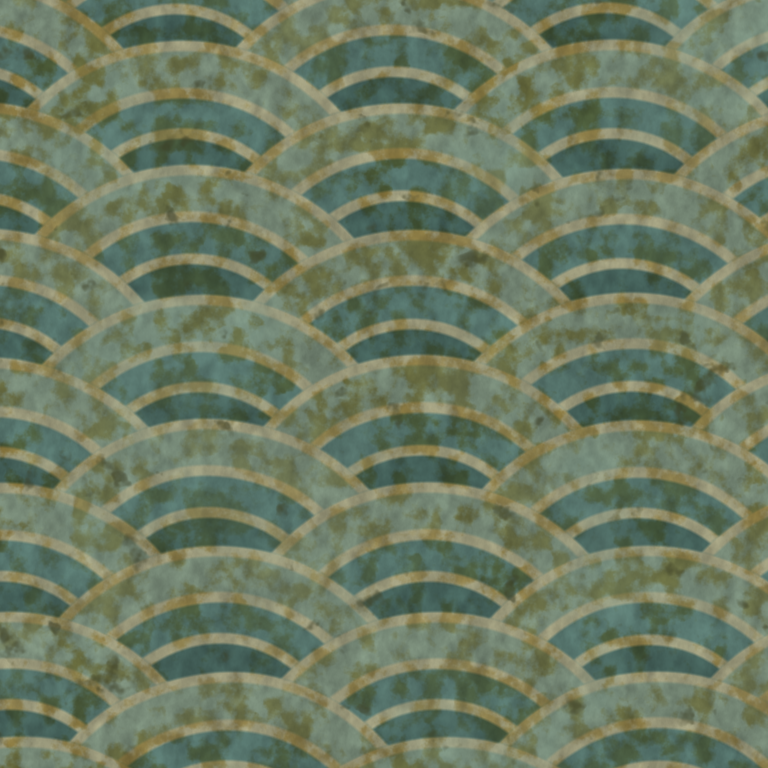
Write a Shadertoy shader that draws this pattern.

```glsl
const vec2 PITCH = vec2(0.5594, 0.0824);       // column spacing, overlap between rows
const vec2 FIRST_APEX = vec2(0.2383, 0.0520);  // measured from the top left
const float ROW_DRIFT = 0.0059;                // sideways slip of each row
const float RADIUS = 0.2786;
const float LINE_WIDTH = 0.0140;
const float MIDDLE_DEPTH = 0.0605;             // depth of the inner lines below the rim
const float CORE_DEPTH = 0.1150;
const float JITTER = 0.0045;
const float WARP = 0.0030;
const float SOFTNESS = 0.0026;
const int LAYERS = 6;

const vec3 OUTER_COLOR = vec3(0.452, 0.522, 0.452);
const vec3 MIDDLE_COLOR = vec3(0.325, 0.442, 0.412);
const vec3 CORE_COLOR = vec3(0.262, 0.372, 0.345);
const vec3 LINE_COLOR = vec3(0.592, 0.585, 0.470);
const vec3 PALE_COLOR = vec3(0.490, 0.630, 0.590);
const vec3 STAIN_TINT = vec3(0.860, 0.770, 0.530);
const vec3 BLOT_COLOR = vec3(0.240, 0.250, 0.150);

vec3 hash3(vec2 p) {
    vec3 q = fract(p.xyx * vec3(0.1031, 0.1030, 0.0973));
    q += dot(q, q.yxz + 33.33);
    return fract((q.xxy + q.yzz) * q.zyx);
}

float valueNoise(vec2 p) {
    vec2 cell = floor(p);
    vec2 f = fract(p);
    f = f * f * (3.0 - 2.0 * f);
    float low = mix(hash3(cell).x, hash3(cell + vec2(1, 0)).x, f.x);
    float high = mix(hash3(cell + vec2(0, 1)).x, hash3(cell + vec2(1, 1)).x, f.x);
    return mix(low, high, f.y);
}

float fbm(vec2 p) {
    float sum = 0.0;
    float weight = 0.5333;
    for (int i = 0; i < 4; i++) {
        sum += weight * valueNoise(p);
        p = mat2(1.6, 1.2, -1.2, 1.6) * p + 17.3;
        weight *= 0.5;
    }
    return sum;
}

float edge(float d) {
    float soft = max(SOFTNESS, 0.7 / iResolution.y);
    return smoothstep(-soft, soft, d);
}

float lineAt(float depth, float start) {
    return edge(depth - start) * edge(start + LINE_WIDTH - depth);
}

// Concentric bands, from the rim inwards
vec3 scaleColor(float depth, vec2 wobble) {
    float middle = MIDDLE_DEPTH + wobble.x * JITTER * 0.6;
    float core = CORE_DEPTH + wobble.y * JITTER;
    vec3 color = mix(OUTER_COLOR, MIDDLE_COLOR, edge(depth - middle - LINE_WIDTH * 0.5));
    color = mix(color, CORE_COLOR, edge(depth - core - LINE_WIDTH * 0.5));
    float lines = max(lineAt(depth, 0.0), max(lineAt(depth, middle), lineAt(depth, core)));
    return mix(color, LINE_COLOR, lines);
}

// Overlapping rows painted back to front, the lowest row in front
vec3 scalePattern(vec2 p) {
    vec3 color = OUTER_COLOR;
    float frontRow = floor((p.y - FIRST_APEX.y) / PITCH.y) + 1.0;
    for (int i = LAYERS - 1; i >= 0; i--) {
        float row = frontRow - float(i);
        float startX = FIRST_APEX.x + row * ROW_DRIFT + 0.5 * PITCH.x * mod(row, 2.0);
        float column = round((p.x - startX) / PITCH.x);
        vec3 vary = hash3(vec2(column, row) + 41.0) - 0.5;
        vec2 center = vec2(startX + column * PITCH.x,
                           FIRST_APEX.y + row * PITCH.y + RADIUS);
        center += vary.xy * JITTER;
        float depth = RADIUS - length(p - center);
        color = mix(color, scaleColor(depth, vary.zx), edge(depth));
    }
    return color;
}

// Mottled plaster, pale rubbing, brown flecks and a few dark spots
vec3 weather(vec3 color, vec2 p) {
    float mottle = fbm(p * vec2(78.0, 58.0));
    float streaks = fbm(vec2(p.x + 0.35 * p.y, p.y - 0.2 * p.x) * vec2(46.0, 18.0) + 9.0);
    float pale = smoothstep(0.45, 0.80, fbm(p * 9.0 + 31.0));
    float stain = smoothstep(0.40, 0.72, fbm(p * 48.0 + 57.0));
    float patches = 0.5 + fbm(p * 8.0 + 71.0);
    float blot = smoothstep(0.72, 0.86, fbm(p * 27.0 + 83.0));
    color *= 0.76 + 0.34 * mottle + 0.16 * streaks;
    color = mix(color, PALE_COLOR, 0.24 * pale * (0.5 + streaks));
    color = mix(color, color * STAIN_TINT, 0.85 * stain * patches);
    return mix(color, BLOT_COLOR, 0.6 * blot);
}

void mainImage(out vec4 fragColor, in vec2 fragCoord) {
    vec2 p = fragCoord / iResolution.y;
    p.y = 1.0 - p.y;
    vec2 sway = vec2(valueNoise(p * 9.0 + 5.0), valueNoise(p * 9.0 + 25.0)) - 0.5;
    vec3 color = scalePattern(p + sway * WARP);
    fragColor = vec4(weather(color, p), 1.0);
}
```
